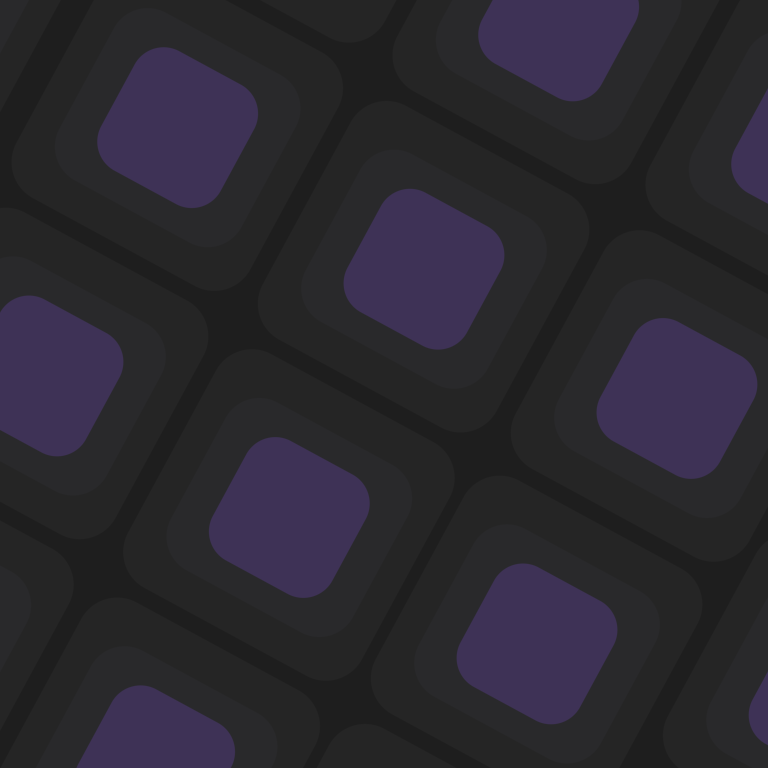
This pattern is drawn by a WebGL 1 fragment shader. Its source:

```glsl
precision mediump float;

uniform vec2 u_resolution;

const float TILT = 0.497;
const vec2 PITCH = vec2(0.3698, 0.3678);
const vec2 FIRST_CENTER = vec2(0.2826, 0.0358);

const vec3 GROUND = vec3(0.118);
const vec3 PLATE = vec3(0.145);
const vec3 RIM = vec3(0.160, 0.160, 0.168);
const vec3 PURPLE = vec3(0.243, 0.196, 0.338);

vec2 rotate(vec2 p, float angle) {
  float c = cos(angle);
  float s = sin(angle);
  return vec2(c * p.x + s * p.y, c * p.y - s * p.x);
}

float roundedBox(vec2 p, vec2 halfSize, float radius) {
  vec2 q = abs(p) - halfSize + radius;
  return length(max(q, 0.0)) + min(max(q.x, q.y), 0.0) - radius;
}

float cover(float dist, float pixel) {
  return 1.0 - smoothstep(-0.5 * pixel, 0.5 * pixel, dist);
}

// Odd columns sit slightly lower; the far right one slips upward
float columnSlip(float column) {
  return 0.0091 * mod(column, 2.0) - 0.125 * step(2.5, column);
}

// Sideways drift of the lower right cells and of the leftmost column
float cellDrift(vec2 cell) {
  float lowerRight = step(1.5, cell.x) * step(0.5, cell.y);
  return -0.0078 * lowerRight - 0.0143 * step(cell.x, -0.5);
}

// Position relative to the center of the nearest tile
vec2 tileSpace(vec2 p) {
  vec2 q = rotate(p, TILT) - FIRST_CENTER;
  vec2 cell;
  cell.x = floor(q.x / PITCH.x + 0.5);
  q.y -= columnSlip(cell.x);
  cell.y = floor(q.y / PITCH.y + 0.5);
  q -= cell * PITCH;
  q.x -= cellDrift(cell);
  return q;
}

vec3 tileColor(vec2 p, float pixel) {
  float plate = roundedBox(p + vec2(0.002, 0.0026), vec2(0.1732), 0.0534);
  float rim = roundedBox(p, vec2(0.1348, 0.1243), 0.0501);
  float core = roundedBox(p, vec2(0.0885), 0.043);
  vec3 color = mix(GROUND, PLATE, cover(plate, pixel));
  color = mix(color, RIM, cover(rim, pixel));
  return mix(color, PURPLE, cover(core, pixel));
}

void main() {
  float pixel = 1.0 / u_resolution.y;
  vec2 p = gl_FragCoord.xy * pixel;
  p.y = 1.0 - p.y;
  gl_FragColor = vec4(tileColor(tileSpace(p), 1.5 * pixel), 1.0);
}
```
